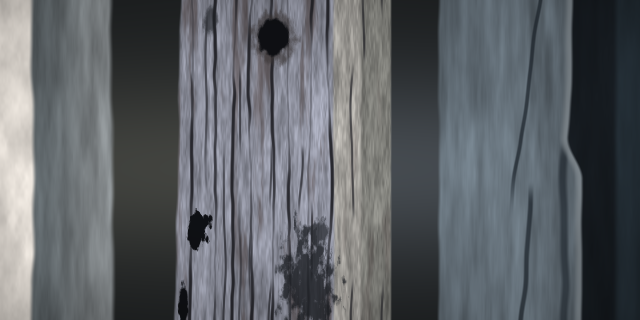
A WebGL 1 fragment shader for this texture:

```glsl
precision highp float;
// Weathered fence boards: a sharp cracked plank between soft-focus neighbours.
// Stretched value noise gives the grain, wandering vertical lines the cracks,
// and noise-warped ellipses the knot, the holes and the dark stains.
uniform vec2 u_resolution;

#define GRAIN_CONTRAST 0.50
#define CRACK_COUNT 8
#define CRACK_SPACING 0.0595
#define CRACK_WIDTH 0.0044
#define FINE_CRACKS 13
#define SOFT_EDGE 0.010
#define CRACK_COLOR vec3(0.12, 0.12, 0.14)
#define FACE_COLOR vec3(0.535, 0.545, 0.595)
#define SIDE_COLOR vec3(0.63, 0.62, 0.60)
#define BLUE_WOOD vec3(0.385, 0.430, 0.465)
#define SUN_COLOR vec3(0.90, 0.875, 0.845)

float hash(vec2 p) {
  return fract(sin(dot(p, vec2(127.1, 311.7))) * 43758.5453);
}

float noise(vec2 p) {
  vec2 i = floor(p), f = fract(p);
  f = f * f * (3.0 - 2.0 * f);
  return mix(mix(hash(i), hash(i + vec2(1.0, 0.0)), f.x),
             mix(hash(i + vec2(0.0, 1.0)), hash(i + 1.0), f.x), f.y);
}

float fbm(vec2 p) {
  float sum = 0.0, amp = 0.5;
  for (int i = 0; i < 4; i++) {
    sum += amp * noise(p);
    p = p * 2.03 + 17.3;
    amp *= 0.5;
  }
  return sum / 0.9375;
}

// Antialiased mask: 1 where x lies right of the edge
float rightOf(float x, float edge, float soft) {
  return smoothstep(edge - soft, edge + soft, x);
}

float line(float d, float w, float px) {
  return (1.0 - smoothstep(w * 0.4, w + px, abs(d))) * min(1.0, w / px * 1.5);
}

// Ellipse whose rim is roughened by noise
float blot(vec2 p, vec2 center, vec2 radius, float rough, float soft) {
  float d = length((p - center) / radius) + rough * (fbm(p * vec2(65.0, 32.0)) - 0.5);
  return 1.0 - smoothstep(1.0 - soft, 1.0 + soft, d);
}

// Gaps: dim backdrop, lighter around mid height
vec3 backdrop(vec2 p) {
  float glow = exp(-pow((p.y - 0.47) / 0.31, 2.0));
  vec3 tint = mix(vec3(0.245, 0.250, 0.235), vec3(0.255, 0.275, 0.295), step(1.0, p.x));
  return mix(vec3(0.115, 0.125, 0.130), tint, glow);
}

vec3 leftBoard(vec2 p) {
  float grain = fbm(p * vec2(34.0, 5.0)) - 0.5;
  vec3 shade = mix(vec3(0.37, 0.40, 0.415), vec3(0.51, 0.53, 0.54), smoothstep(0.11, 0.33, p.x));
  float sunEdge = 0.102 + 0.012 * (noise(vec2(p.y * 9.0, 2.0)) - 0.5);
  vec3 sun = SUN_COLOR * (1.0 + 0.35 * (fbm(p * vec2(22.0, 9.0)) - 0.5));
  return mix(sun, shade * (1.0 + 0.50 * grain), rightOf(p.x, sunEdge, 0.009));
}

vec3 centerBoard(vec2 p, float px) {
  // Base colours of the front face and the two bands of its side
  float ridge = 1.043 + 0.005 * (noise(vec2(p.y * 7.0, 4.0)) - 0.5);
  float side = rightOf(p.x, ridge, 0.005);
  vec3 col = mix(FACE_COLOR, SIDE_COLOR, side);
  col = mix(col, vec3(0.475, 0.475, 0.455), rightOf(p.x, 1.128, 0.010));
  // Fine grain and broad weathering
  float warp = 0.010 * noise(p * vec2(8.0, 4.0));
  float fibre = fbm(vec2((p.x + warp) * 95.0, p.y * 9.0)) - 0.5;
  float speck = noise(vec2(p.x * 240.0, p.y * 42.0)) - 0.5;
  col *= 1.0 + GRAIN_CONTRAST * fibre + 0.20 * speck;
  col *= 0.88 + 0.24 * fbm(p * vec2(12.0, 3.0));
  float rust = smoothstep(0.55, 0.80, fbm(p * vec2(38.0, 4.0) + 5.0));
  col = mix(col, vec3(0.29, 0.245, 0.24), 0.55 * rust * (1.0 - 0.5 * side));
  // Long cracks, spaced across the front face
  float cracks = 0.0;
  for (int i = 0; i < CRACK_COUNT; i++) {
    float k = float(i);
    float x = 0.612 + CRACK_SPACING * k + 0.016 * (hash(vec2(k, 3.0)) - 0.5);
    x += 0.020 * (noise(vec2(p.y * 2.5, k * 7.0)) - 0.5) + 0.005 * (noise(vec2(p.y * 17.0, k)) - 0.5);
    float open = smoothstep(0.12, 0.65, noise(vec2(p.y * 4.0 + k * 5.3, k + 20.0)));
    cracks = max(cracks, line(p.x - x, CRACK_WIDTH * (0.35 + 0.75 * open), px) * (0.45 + 0.55 * open));
  }
  // Short hairline cracks
  for (int i = 0; i < FINE_CRACKS; i++) {
    float k = float(i);
    float x = 0.575 + 0.049 * k + 0.03 * hash(vec2(k, 8.0)) + 0.013 * noise(vec2(p.y * 6.0, k * 3.0));
    float open = smoothstep(0.45, 0.75, noise(vec2(p.y * 4.5, k + 41.0)));
    cracks = max(cracks, 0.75 * open * line(p.x - x, 0.0025, px));
  }
  col = mix(col, CRACK_COLOR, 0.92 * cracks);
  // Stains, holes and the knot
  float stain = blot(p, vec2(0.965, 0.105), vec2(0.072, 0.155), 1.8, 0.30);
  stain = max(stain, 0.85 * blot(p, vec2(0.995, 0.262), vec2(0.030, 0.040), 1.8, 0.30));
  stain = max(stain, 0.75 * blot(p, vec2(0.656, 0.932), vec2(0.020, 0.040), 1.2, 0.35));
  col = mix(col, vec3(0.12, 0.13, 0.15), 0.82 * stain);
  float hole = blot(p, vec2(0.620, 0.280), vec2(0.034, 0.052), 1.4, 0.12);
  hole = max(hole, blot(p, vec2(0.573, 0.050), vec2(0.015, 0.062), 0.8, 0.15));
  col = mix(col, vec3(0.22, 0.20, 0.20), 0.65 * blot(p, vec2(0.854, 0.883), vec2(0.066, 0.073), 0.9, 0.25));
  hole = max(hole, blot(p, vec2(0.854, 0.883), vec2(0.050, 0.054), 0.5, 0.12));
  return mix(col, vec3(0.055, 0.060, 0.075), hole);
}

vec3 rightBoard(vec2 p, float edge, float px) {
  vec3 col = BLUE_WOOD * (1.0 + 0.45 * (fbm(p * vec2(42.0, 4.0)) - 0.5));
  col *= 0.82 + 0.36 * fbm(p * vec2(9.0, 4.0) + 3.0);
  // Two slanted cracks and the split beside the lower sliver
  float wave = 0.012 * (noise(vec2(p.y * 9.0, 6.0)) - 0.5);
  float upper = line(p.x - 1.615 - 0.133 * (p.y - 0.48) - wave, 0.006, px) * smoothstep(0.30, 0.48, p.y);
  float lower = line(p.x - 1.628 - 0.083 * p.y - wave, 0.008, px) * (1.0 - smoothstep(0.36, 0.44, p.y));
  float split = line(p.x - 1.762 - wave, 0.011, 0.008) * (1.0 - smoothstep(0.50, 0.57, p.y));
  col = mix(col, vec3(0.12, 0.15, 0.18), max(0.75 * max(upper, lower), 0.65 * split));
  float rim = smoothstep(0.030, 0.008, edge - p.x);
  return mix(col, vec3(0.54, 0.57, 0.59), 0.65 * rim);
}

void main() {
  vec2 p = gl_FragCoord.xy / u_resolution.y;
  p.x *= 2.0 * u_resolution.y / u_resolution.x;
  float px = 1.0 / u_resolution.y;
  float wobble = noise(vec2(p.y * 10.0, 1.0)) - 0.5;
  vec3 col = backdrop(p);
  // Shadowed far right with a faint bluish plank
  vec3 far = mix(vec3(0.085, 0.105, 0.125), vec3(0.135, 0.175, 0.205), rightOf(p.x, 1.925, 0.012));
  far *= 0.8 + 0.4 * fbm(p * vec2(28.0, 4.0));
  col = mix(col, far, step(1.6, p.x));
  // Planks, each cut out by its own pair of edges
  float leftEnd = 0.350 + 0.010 * (0.5 - p.y) + 0.008 * wobble;
  col = mix(leftBoard(p), col, rightOf(p.x, leftEnd, SOFT_EDGE));
  float start = 0.547 + 0.018 * p.y + 0.008 * wobble;
  float center = rightOf(p.x, start, px + 0.002) * (1.0 - rightOf(p.x, 1.222, px + 0.001));
  col = mix(col, centerBoard(p, px), center);
  float sliver = 0.048 * smoothstep(0.575, 0.44, p.y);
  float rightEnd = 1.770 + 0.018 * smoothstep(0.52, 0.75, p.y) + sliver + 0.005 * wobble;
  float right = rightOf(p.x, 1.372 + 0.006 * wobble, 0.007) * (1.0 - rightOf(p.x, rightEnd, 0.006));
  col = mix(col, rightBoard(p, rightEnd, px), right);
  // Lens vignette
  vec2 v = (p - vec2(0.95, 0.52)) * vec2(0.45, 1.0);
  col *= 1.07 - 0.62 * dot(v, v);
  gl_FragColor = vec4(clamp(col, 0.0, 1.0), 1.0);
}
```
